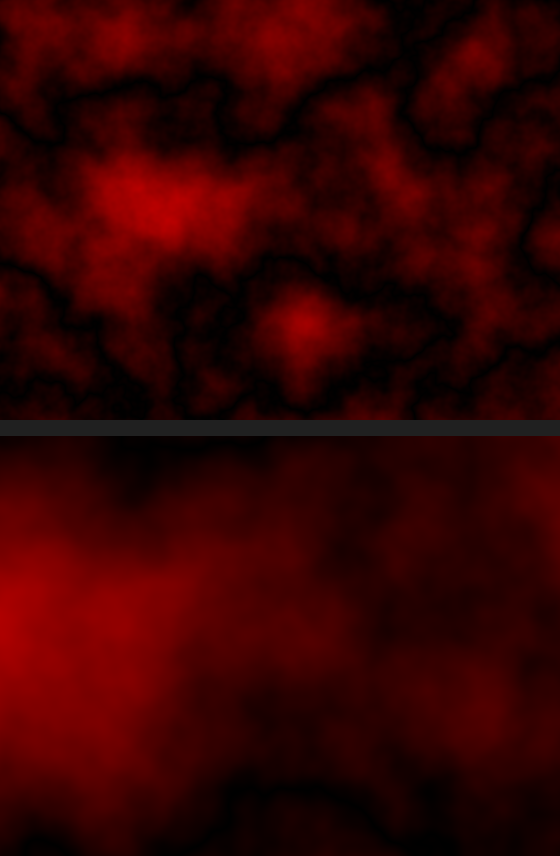
Top: the whole. Bottom: its middle third, enlarged.
This texture is drawn by a WebGL 1 fragment shader. Its source:

```glsl
precision highp float;

uniform vec2 u_resolution;

const float CELLS_PER_HEIGHT = 2.4;
const int OCTAVES = 6;
const float LACUNARITY = 2.0;
const float GAIN = 0.5;
const float BRIGHTNESS = 0.82;
const vec2 FIELD_ORIGIN = vec2(11.3, 5.7);
const vec2 OCTAVE_SHIFT = vec2(3.37, 7.61);
const vec3 GLOW_COLOR = vec3(1.0, 0.0, 0.0);
const float TAU = 6.2831853;

float hash(vec2 cell) {
  vec3 p = fract(vec3(cell.xyx) * 0.1031);
  p += dot(p, p.yzx + 33.33);
  return fract((p.x + p.y) * p.z);
}

// Slope of a random unit gradient at one lattice corner
float cornerSlope(vec2 cell, vec2 offset) {
  float angle = TAU * hash(cell);
  return dot(vec2(cos(angle), sin(angle)), offset);
}

float gradientNoise(vec2 p) {
  vec2 cell = floor(p);
  vec2 f = p - cell;
  vec2 fade = f * f * f * (f * (f * 6.0 - 15.0) + 10.0);
  vec2 right = vec2(1.0, 0.0);
  vec2 up = vec2(0.0, 1.0);
  float bottom = mix(cornerSlope(cell, f),
                     cornerSlope(cell + right, f - right), fade.x);
  float top = mix(cornerSlope(cell + up, f - up),
                  cornerSlope(cell + 1.0, f - 1.0), fade.x);
  return mix(bottom, top, fade.y);
}

// Signed sum of octaves, each finer and weaker than the last
float fractalNoise(vec2 p) {
  float sum = 0.0;
  float amplitude = 1.0;
  for (int i = 0; i < OCTAVES; i++) {
    sum += amplitude * gradientNoise(p);
    p = p * LACUNARITY + OCTAVE_SHIFT;
    amplitude *= GAIN;
  }
  return sum;
}

void main() {
  // Swapped axes lay the long clouds of this part of the field sideways
  vec2 p = gl_FragCoord.yx / u_resolution.y * CELLS_PER_HEIGHT + FIELD_ORIGIN;

  // Folding at zero draws the thin black veins between the glowing clouds
  float glow = abs(fractalNoise(p)) * BRIGHTNESS;
  gl_FragColor = vec4(GLOW_COLOR * clamp(glow, 0.0, 1.0), 1.0);
}
```
